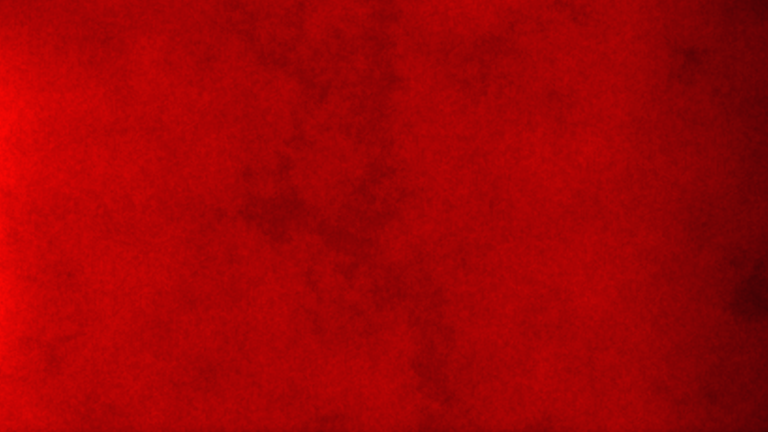
Give the GLSL for this texture, as a WebGL 2 fragment shader.

```glsl
#version 300 es
precision highp float;
// Worn red paper: a horizontal light falloff, bright at the left edge and
// dark at the right, mottled by layered value noise and covered with a
// fine grain of short, crossing, slightly bent fibres.

uniform vec2 u_resolution;
out vec4 fragColor;

float hash(vec2 p) {
    vec3 q = fract(vec3(p.xyx) * 0.1031);
    q += dot(q, q.yzx + 33.33);
    return fract((q.x + q.y) * q.z);
}

float noise(vec2 p) {
    vec2 cell = floor(p);
    vec2 f = fract(p);
    f = f * f * (3.0 - 2.0 * f);
    return mix(mix(hash(cell), hash(cell + vec2(1, 0)), f.x),
               mix(hash(cell + vec2(0, 1)), hash(cell + vec2(1, 1)), f.x), f.y);
}

mat2 rotation(float angle) {
    float c = cos(angle), s = sin(angle);
    return mat2(c, s, -s, c);
}

float fbm(vec2 p) {
    float sum = 0.0, amplitude = 0.5;
    for (int i = 0; i < 6; i++) {
        sum += amplitude * noise(p);
        p = rotation(0.6) * p * 2.03 + 17.3;
        amplitude *= 0.62;
    }
    return sum / 1.241;
}

// Stretched noise in three directions, centred on zero
float fibres(vec2 p) {
    vec2 bent = p + 0.008 * vec2(noise(p * 30.0), noise(p * 30.0 + 51.0));
    float sum = 0.0;
    for (int i = 0; i < 3; i++) {
        float angle = 0.65 + 0.95 * float(i);
        sum += noise(rotation(angle) * bent * vec2(1, 1) * vec2(85, 190) + 90.0 * float(i)) - 0.5;
    }
    return sum;
}

void main() {
    vec2 uv = gl_FragCoord.xy / u_resolution;
    vec2 p = gl_FragCoord.xy / u_resolution.y;

    // Lighting across the sheet
    float glow = smoothstep(-0.25, 0.4, uv.y) * (1.0 - smoothstep(0.7, 1.05, uv.y));
    float light = 0.64 + 0.06 * exp(-uv.x * 4.0);
    light += 0.25 * exp(-uv.x * 18.0) * glow;
    light -= 0.29 * pow(smoothstep(0.7, 1.06, uv.x), 1.5);
    light -= 0.05 * smoothstep(0.8, 1.0, uv.x) * smoothstep(0.25, 0.5, abs(uv.y - 0.5));

    // Faint shading along the top and bottom
    light -= 0.05 * smoothstep(0.8, 1.0, uv.y) * (1.0 - smoothstep(0.2, 0.5, uv.x));
    light -= 0.08 * exp(-uv.y * 80.0);

    // Soft mottling, with ragged darker stains
    float mottle = fbm(p * 3.2 + 4.0);
    float stain = fbm(p * 8.0 + 31.0);
    light += 0.14 * (mottle - 0.5) + 0.15 * (stain - 0.5);
    light -= 0.06 * smoothstep(0.5, 0.3, stain) * smoothstep(0.58, 0.42, mottle);

    // Fibre relief and fine speckle
    float speckle = noise(p * 230.0 + 7.0) - 0.5;
    light += (0.4 + 0.6 * light) * (0.062 * fibres(p) + 0.05 * speckle);

    float red = clamp(light, 0.08, 1.0);
    vec3 color = vec3(red, 0.005 + 0.025 * red * red, 0.02);
    fragColor = vec4(color, 1.0);
}
```
